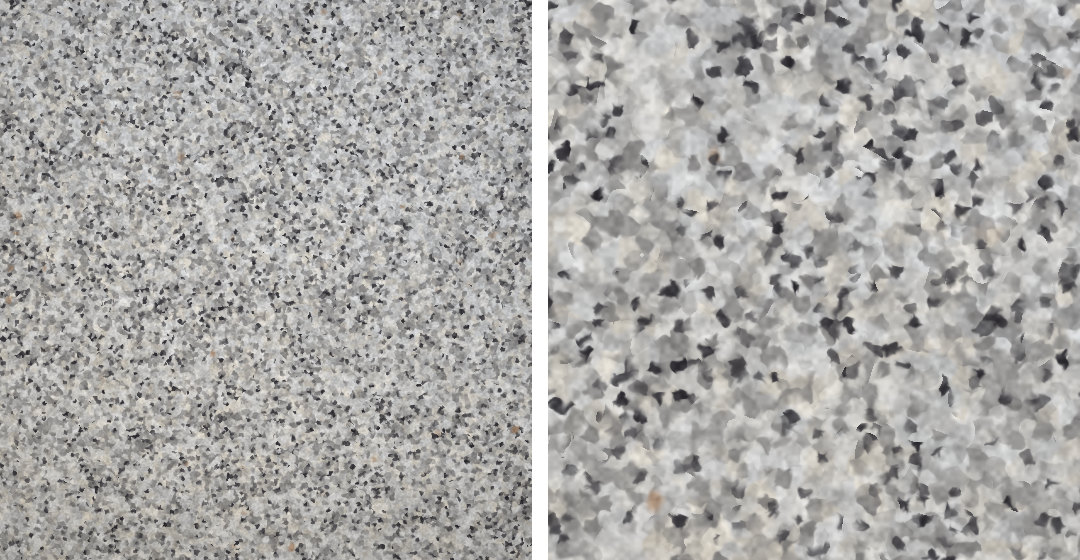
Left, the full canvas; right, a detail of the centre.
Give the GLSL for this texture, as a WebGL 2 fragment shader.

```glsl
#version 300 es
precision highp float;
precision highp int;
// Pale polished granite: soft-edged cellular grains in three layers
// (feldspar ground, translucent grey quartz, dark mica) gathered by noise,
// with sparse white flakes and rust stains under a gentle falloff of light.

#define FELDSPAR_SCALE 78.0
#define QUARTZ_SCALE 128.0
#define MICA_SCALE 168.0
#define CLUSTER_SCALE 42.0
#define QUARTZ_SHARE 0.42
#define MICA_SHARE 0.095
#define GRAIN_SHARPNESS 8.0
#define RAGGEDNESS 0.55
#define GRIT 0.11
#define FLAKE_SHARE 0.22
#define RUST_SHARE 0.15
#define BRIGHTNESS 1.04

uniform vec2 u_resolution;
out vec4 fragColor;

// Integer hash: cell and seed to three values in 0..1
vec3 hashCell(vec2 cell, int seed) {
    uvec3 v = uvec3(ivec3(ivec2(cell), seed)) * 1664525u + 1013904223u;
    v.x += v.y * v.z; v.y += v.z * v.x; v.z += v.x * v.y;
    v ^= v >> 16u;
    v.x += v.y * v.z; v.y += v.z * v.x; v.z += v.x * v.y;
    return vec3(v >> 8u) / 16777216.0;
}

// Smooth value noise, three channels
vec3 valueNoise(vec2 p, int seed) {
    vec2 i = floor(p), f = fract(p);
    f = f * f * (3.0 - 2.0 * f);
    vec3 low = mix(hashCell(i, seed), hashCell(i + vec2(1, 0), seed), f.x);
    vec3 high = mix(hashCell(i + vec2(0, 1), seed), hashCell(i + vec2(1, 1), seed), f.x);
    return mix(low, high, f.y);
}

vec2 rotate(vec2 p, float angle) {
    float c = cos(angle), s = sin(angle);
    return vec2(c * p.x - s * p.y, s * p.x + c * p.y);
}

// Ragged cells of mixed size, blended at their borders:
// x = coverage, y = tone, z = warmth
vec3 grains(vec2 p, float share, int seed) {
    p += RAGGEDNESS * (valueNoise(p * 1.3, seed + 1).xy - 0.5);
    p += 0.5 * RAGGEDNESS * (valueNoise(p * 2.9, seed + 1).yz - 0.5);
    vec2 base = floor(p);
    vec3 sum = vec3(0.0);
    float total = 0.0;
    for (int y = -1; y <= 1; y++) {
        for (int x = -1; x <= 1; x++) {
            vec2 cell = base + vec2(x, y);
            vec3 site = hashCell(cell, seed);
            vec3 look = hashCell(cell, seed + 2);
            vec2 d = p - cell - site.xy;
            float weight = exp(-GRAIN_SHARPNESS * (dot(d, d) + 0.3 * site.z));
            sum += weight * vec3(step(look.x, share), look.yz);
            total += weight;
        }
    }
    return sum / max(total, 1e-6);
}

// Sparse bright slivers, each kept inside its own cell
float flakes(vec2 p) {
    vec2 cell = floor(p);
    vec3 place = hashCell(cell, 41), shape = hashCell(cell, 42);
    vec2 d = rotate(fract(p) - mix(vec2(0.35), vec2(0.65), place.xy), shape.x * 6.283);
    d.x -= clamp(d.x, -0.17 * shape.y, 0.17 * shape.y);
    float radius = mix(0.03, 0.07, shape.z);
    return step(place.z, FLAKE_SHARE) * (1.0 - smoothstep(-0.02, 0.02, length(d) - radius));
}

// Sparse soft stains with a ragged outline
float rust(vec2 p) {
    vec2 cell = floor(p);
    vec3 place = hashCell(cell, 51), shape = hashCell(cell, 52);
    vec2 d = fract(p) - mix(vec2(0.3), vec2(0.7), place.xy);
    d += 0.12 * (valueNoise(p * 7.0, 53).xy - 0.5);
    float radius = mix(0.05, 0.16, shape.x * shape.x);
    return step(place.z, RUST_SHARE) * shape.y * (1.0 - smoothstep(-0.06, 0.06, length(d) - radius));
}

void main() {
    vec2 uv = gl_FragCoord.xy / u_resolution;
    vec2 p = gl_FragCoord.xy / u_resolution.y;
    vec3 cluster = valueNoise(rotate(p, 0.4) * CLUSTER_SCALE, 11);
    float gather = 0.5 + cluster.x;

    // Feldspar ground with warm and cool crystals
    vec3 feldspar = grains(rotate(p, 0.7) * FELDSPAR_SCALE, 1.0, 21);
    vec3 fine = grains(rotate(p, 1.9) * MICA_SCALE, 1.0, 24);
    float tone = 0.655 + 0.11 * feldspar.y + 0.10 * fine.y;
    vec3 tint = mix(vec3(0.99, 0.997, 1.005), vec3(1.025, 1.0, 0.95), feldspar.z * feldspar.z);
    vec3 color = tone * tint;

    // Translucent quartz, then dark mica in the same clusters
    vec3 quartz = grains(rotate(p, 1.2) * QUARTZ_SCALE, QUARTZ_SHARE * gather, 31);
    color = mix(color, vec3(0.485, 0.48, 0.48), quartz.x * mix(0.2, 1.0, quartz.y));
    color = mix(color, vec3(0.60, 0.43, 0.29), 0.6 * rust(p * 20.0));
    vec3 mica = grains(rotate(p, 0.25) * MICA_SCALE, MICA_SHARE * gather * gather, 34);
    color = mix(color, vec3(0.17, 0.165, 0.185), mica.x * mix(0.45, 1.0, mica.y));
    color = mix(color, vec3(0.84, 0.84, 0.83), 0.7 * flakes(p * 14.0));

    // Fine surface grit
    color += GRIT * (valueNoise(p * 330.0, 61).x - 0.5);

    // Light fades to the edges, cool above and warm below
    vec2 off = uv - vec2(0.5, 0.58);
    float light = BRIGHTNESS - 0.22 * dot(off, off) - 0.04 * (1.0 - smoothstep(0.0, 0.25, uv.y));
    vec3 lightTint = mix(vec3(1.012, 1.0, 0.98), vec3(0.995, 1.0, 1.008), smoothstep(0.0, 1.4, uv.x * 0.5 + uv.y));
    fragColor = vec4(clamp(color * light * lightTint, 0.0, 1.0), 1.0);
}
```
